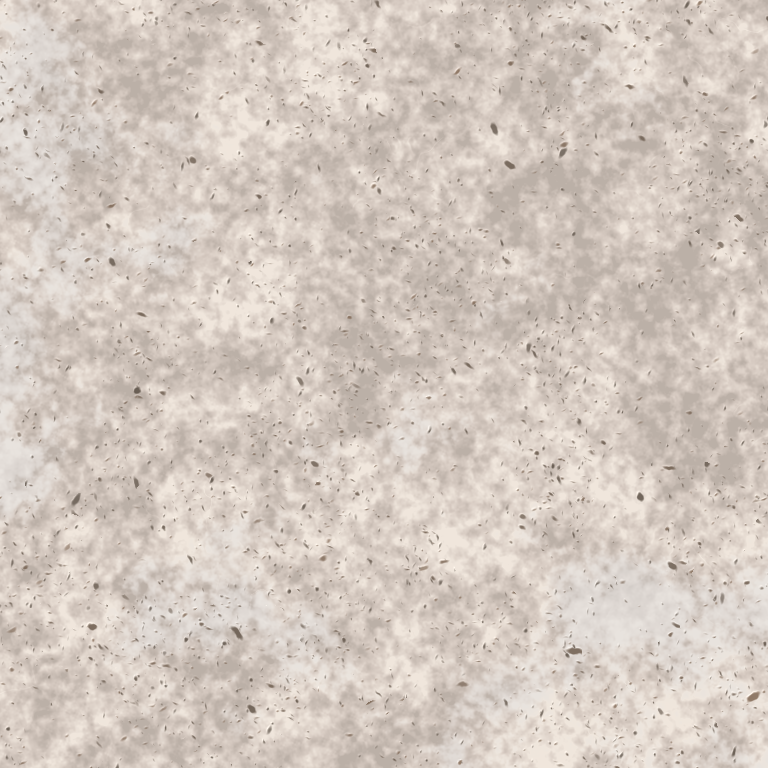
Give the GLSL for this texture, as a WebGL 2 fragment shader.

```glsl
#version 300 es
precision highp float;
// Pale weathered travertine: layered value noise mottles the stone from taupe
// to cream, cool chalky patches and thin pale veins lie over it, and jittered
// grids scatter clustered, elongated dark pits with lit rims.

uniform vec2 u_resolution;
out vec4 fragColor;

const vec3 TAUPE = vec3(0.735, 0.690, 0.655);
const vec3 STONE = vec3(0.840, 0.792, 0.757);
const vec3 CREAM = vec3(0.940, 0.903, 0.864);
const vec3 CHALK = vec3(0.890, 0.880, 0.872);
const vec3 PIT_DARK = vec3(0.36, 0.32, 0.28);
const vec3 PIT_RUST = vec3(0.53, 0.43, 0.35);

const float BROAD_FREQ = 4.0;
const float MOTTLE_FREQ = 17.0;
const float GRAIN_FREQ = 85.0;
const float BROAD_GAIN = 0.85;
const float MOTTLE_GAIN = 1.15;
const float GRAIN_GAIN = 1.35;
const float WARP = 0.018;         // raggedness of the mottling
const float PIT_WARP = 0.0045;    // raggedness of the pits
const float VEIN_STRENGTH = 0.16;
const float RIM_STRENGTH = 0.10;
const int PIT_LAYERS = 3;
const float PIT_GRID = 30.0;      // cells across in the coarsest layer
const float PIT_CHANCE = 0.22;
const vec2 LIGHT_SHIFT = vec2(0.0012, -0.0018);

vec3 hash3(vec2 cell, int seed) {
    uvec3 v = uvec3(ivec3(ivec2(cell), seed)) * 1664525u + 1013904223u;
    v.x += v.y * v.z; v.y += v.z * v.x; v.z += v.x * v.y;
    v ^= v >> 16u;
    v.x += v.y * v.z; v.y += v.z * v.x; v.z += v.x * v.y;
    return vec3(v) / float(0xffffffffu);
}

float valueNoise(vec2 p, int seed) {
    vec2 cell = floor(p), f = fract(p);
    f = f * f * (3.0 - 2.0 * f);
    float low = mix(hash3(cell, seed).x, hash3(cell + vec2(1, 0), seed).x, f.x);
    float high = mix(hash3(cell + vec2(0, 1), seed).x, hash3(cell + vec2(1, 1), seed).x, f.x);
    return mix(low, high, f.y);
}

// Fractal noise centred on zero; each octave is rotated to hide the lattice.
float fbm(vec2 p, int octaves, int seed) {
    const mat2 TURN = mat2(1.6, 1.2, -1.2, 1.6);
    float sum = 0.0, weight = 0.55;
    for (int i = 0; i < octaves; i++) {
        sum += weight * (valueNoise(p, seed + i) - 0.5);
        p = TURN * p + 7.3;
        weight *= 0.55;
    }
    return sum;
}

// Coverage (x) and rustiness (y) of the pits at p.
vec2 pits(vec2 p, float cluster, float pixel) {
    vec2 result = vec2(0.0);
    float grid = PIT_GRID;
    for (int layer = 0; layer < PIT_LAYERS; layer++) {
        vec2 home = floor(p * grid);
        float chance = PIT_CHANCE * cluster * (0.45 + 0.4 * float(layer));
        for (int k = 0; k < 9; k++) {
            vec2 cell = home + vec2(k % 3, k / 3) - 1.0;
            vec3 place = hash3(cell, 40 + layer);
            if (place.z > chance) continue;
            vec3 shape = hash3(cell, 60 + layer);
            float angle = 0.9 + 3.0 * shape.x;
            vec2 axis = vec2(cos(angle), sin(angle));
            vec2 d = p - (cell + place.xy) / grid;
            d = vec2(dot(d, axis), dot(d, vec2(-axis.y, axis.x)));
            float radius = mix(0.06, 0.15, shape.y * shape.y) / grid;
            float stretch = mix(1.0, 2.6, shape.z * shape.z);
            float dist = length(d * vec2(1.0 / stretch, 1.2)) - radius;
            float edge = 0.8 * pixel + 0.0005;
            float cover = (1.0 - smoothstep(-edge, edge, dist)) * mix(0.4, 1.0, shape.y);
            if (cover > result.x) result = vec2(cover, shape.x);
        }
        grid *= 1.9;
    }
    return result;
}

void main() {
    vec2 p = gl_FragCoord.xy / u_resolution.y;
    float pixel = 1.0 / u_resolution.y;

    // Mottled stone
    vec2 bend = vec2(fbm(p * 32.0, 4, 1), fbm(p * 32.0, 4, 7));
    vec2 q = p + WARP * bend;
    float broad = fbm(q * BROAD_FREQ, 4, 13);
    float mottle = fbm(q * MOTTLE_FREQ, 4, 19);
    float grain = fbm((p + 0.3 * WARP * bend) * GRAIN_FREQ, 3, 25);
    float tone = 0.5 + BROAD_GAIN * broad + MOTTLE_GAIN * mottle + GRAIN_GAIN * grain;

    // Thin broken veins
    float ridge = abs(fbm(q * 13.0, 3, 29));
    float veinMask = smoothstep(0.0, 0.2, fbm(p * 9.0, 3, 33));
    tone += VEIN_STRENGTH * veinMask * (1.0 - smoothstep(0.0, 0.025, ridge));

    vec3 colour = mix(TAUPE, STONE, clamp(tone * 2.0, 0.0, 1.0));
    colour = mix(colour, CREAM, clamp(tone * 2.0 - 1.0, 0.0, 1.0));
    float chalk = smoothstep(0.08, 0.3, fbm(q * 5.0, 4, 81) + 0.3 * grain);
    colour = mix(colour, CHALK, 0.6 * chalk);

    // Pits and their lit rims
    float cluster = 0.35 + 1.5 * smoothstep(-0.08, 0.22, fbm(p * 11.0, 3, 91));
    vec2 r = p + PIT_WARP * vec2(fbm(p * 130.0, 2, 95), fbm(p * 130.0, 2, 98));
    vec2 pit = pits(r, cluster, pixel);
    float rim = pits(r + LIGHT_SHIFT, cluster, pixel).x;
    colour += RIM_STRENGTH * rim * (1.0 - pit.x);
    colour = mix(colour, mix(PIT_DARK, PIT_RUST, pit.y * pit.y), 0.88 * pit.x);

    fragColor = vec4(clamp(colour, 0.0, 1.0), 1.0);
}
```
